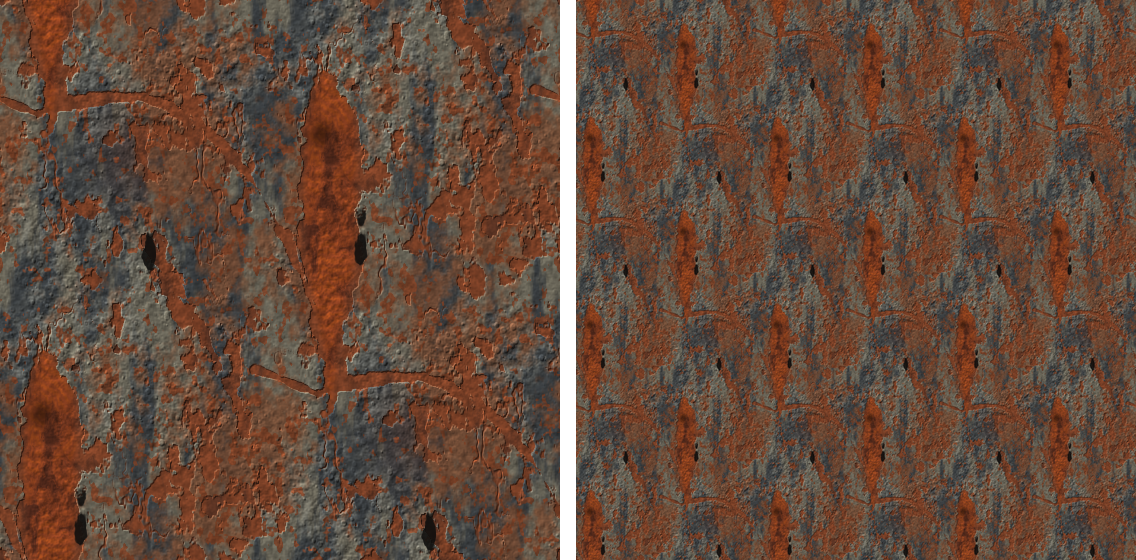
Left, the tile; right, the same tile 3 across and 3 down.
A WebGL 2 fragment shader for this texture:

```glsl
#version 300 es
precision highp float;
// Weathered metal: peeling olive and slate paint over ragged orange rust, tiling in half-drop.
uniform vec2 u_resolution;
out vec4 fragColor;

float hash(vec2 c, float seed) {
  vec3 q = fract(c.xyx * vec3(.1031, .1030, .0973) + seed * .317);
  q += dot(q, q.yzx + 33.33);
  return fract((q.x + q.y) * q.z);
}

// Half-drop wrapping: cell (x, y) equals (x + n/2, y + n/2); n must be even.
vec2 wrapCell(vec2 c, vec2 n) {
  c -= floor(2.0 * c.y / n.y) * n * .5;
  return vec2(mod(c.x, n.x), c.y);
}

// Offset from a centre to the nearest half-drop copy.
vec2 fold(vec2 p, vec2 centre) {
  vec2 d = p - centre;
  d -= .5 * floor(2.0 * d.x + .5);
  d.y -= floor(d.y + .5);
  return d;
}

float noise(vec2 p, vec2 n, float seed) {
  vec2 c = floor(p * n), f = fract(p * n), e = vec2(1, 0);
  f = f * f * (3.0 - 2.0 * f);
  float low = mix(hash(wrapCell(c, n), seed), hash(wrapCell(c + e, n), seed), f.x);
  float high = mix(hash(wrapCell(c + e.yx, n), seed), hash(wrapCell(c + e.xx, n), seed), f.x);
  return mix(low, high, f.y);
}

float fbm(vec2 p, vec2 n, int octaves, float seed) {
  float sum = 0.0, amp = .5, total = 0.0;
  for (int i = 0; i < octaves; i++) {
    sum += amp * noise(p, n, seed + float(i));
    total += amp;
    amp *= .58;
    n *= 2.0;
  }
  return sum / total;
}

// Scattered round paint blisters.
float blisters(vec2 p, vec2 n, float seed) {
  vec2 c = floor(p * n), f = fract(p * n);
  float h = 0.0;
  for (int k = 0; k < 9; k++) {
    vec2 o = vec2(k % 3, k / 3) - 1.0, id = wrapCell(c + o, n);
    vec2 centre = o + vec2(hash(id, seed), hash(id, seed + 1.0));
    float r = .9 * hash(id, seed + 2.0) - .4;
    h = max(h, smoothstep(0.0, .25, r - length(f - centre)));
  }
  return h;
}

float zone(vec2 p, vec2 centre, vec2 radius) {
  vec2 d = fold(p, centre) / radius;
  return exp(-dot(d, d));
}

// Long vertical bare strip: wide body, thin stem, tapered ends.
float trunk(vec2 p) {
  vec2 d = fold(p, vec2(.59, .58));
  float body = smoothstep(-.25, 0.0, d.y) * (1.0 - smoothstep(.18, .31, d.y));
  float ends = smoothstep(.24, .42, abs(d.y));
  return .018 + .037 * body - .04 * ends - abs(d.x + .03 * smoothstep(.2, .4, d.y));
}

// Arching scrape that falls away to the right.
float arch(vec2 p, float lift) {
  vec2 d = fold(p, vec2(.315, .7));
  float t = (d.x + .25) / .508;
  float slope = (.143 - 1.58 * t * t) / .508;
  float curve = .098 + lift + .143 * t - .527 * t * t * t;
  return abs(d.y - curve) / sqrt(1.0 + slope * slope);
}

// Broken diagonal scar, curved along its length.
float scar(vec2 p) {
  vec2 d = fold(p, vec2(.38, .34));
  float s = clamp(.5 - d.y / .49, 0.0, 1.0);
  return .005 - .8 * abs(d.x + .13 - .35 * s + .117 * s * s) - max(abs(d.y) - .235, 0.0);
}

float spur(vec2 p) {
  vec2 d = fold(p, vec2(.51, .32)), along = vec2(.055, -.022);
  float t = clamp(dot(d, along) / dot(along, along), -1.0, 1.0);
  return .006 - length(d - along * t);
}

float rustZone(vec2 p) {
  return zone(p, vec2(.87, .58), vec2(.09, .27));
}

// Signed field in canvas units, positive where rust is bare.
float rustField(vec2 p) {
  float ragged = fbm(p, vec2(30, 24), 5, 3.0) - .5;
  float flakes = (fbm(p, vec2(24, 16), 5, 11.0) - .66 + .08 * rustZone(p)) * .06;
  float patchy = noise(p, vec2(8, 6), 19.0);
  float cracks = .0018 - .1 * abs(fbm(p, vec2(14, 8), 5, 23.0) - .5) - .02 * max(patchy - .3, 0.0);
  float bare = max(trunk(p) + ragged * .05, .009 - arch(p, 0.0) + ragged * .035);
  bare = max(bare, scar(p) + ragged * .06);
  bare = max(bare, spur(p) + ragged * .02);
  return max(bare, max(flakes, cracks));
}

float rustMask(vec2 p) {
  return smoothstep(-.0015, .0015, rustField(p));
}

float height(vec2 p, float rust, float crust) {
  float grit = fbm(p, vec2(72), 3, 31.0) * (.65 + 1.1 * crust);
  float lumps = blisters(p, vec2(76, 64), 41.0) * (.15 + .35 * crust);
  return (1.0 - rust) * (.4 + lumps) + grit * mix(1.0, .7, rust);
}

float hole(vec2 p, vec2 centre, vec2 radius, float ragged) {
  return 1.0 - smoothstep(.85, 1.1, length(fold(p, centre) / radius) + ragged * 2.0);
}

void main() {
  vec2 p = gl_FragCoord.xy / u_resolution;
  float broad = fbm(p, vec2(10, 6), 5, 51.0), streak = fbm(p, vec2(24, 6), 5, 61.0);
  float fine = fbm(p, vec2(48, 40), 4, 71.0), ragged = fbm(p, vec2(28, 24), 4, 81.0) - .5;
  float blue = zone(p, vec2(.5, .83), vec2(.06, .2)) + .7 * zone(p, vec2(.4, .6), vec2(.06, .08));
  float crust = smoothstep(.42, .62, fbm(p, vec2(10, 8), 5, 91.0) + .15 * zone(p, vec2(.7, .93), vec2(.1, .15)));

  // Paint: olive with slate streaks, pale crust, plum shade and brown stain.
  vec3 paint = mix(vec3(.4, .385, .335), vec3(.215, .23, .24), smoothstep(.41, .6, streak + .2 * blue));
  paint = mix(paint, vec3(.43, .43, .4), .6 * crust * smoothstep(.4, .6, fine));
  paint = mix(paint, vec3(.27, .2, .18), .75 * zone(p, vec2(.25, .73), vec2(.07, .09)));
  float stain = smoothstep(.42, .68, broad + .15 * rustZone(p) - .16 * blue + .5 * (fine - .5));
  paint = mix(paint, vec3(.44, .28, .19), .85 * stain);
  paint = mix(paint, vec3(.46, .23, .13), .8 * smoothstep(.64, .72, fbm(p, vec2(72, 56), 3, 121.0) + .08 * stain));

  // Rust: mottled grain with rings about a knot, dustier away from the broad strip.
  vec2 knot = fold(p, vec2(.573, .76));
  float grain = fbm(p + .05 * vec2(broad, fine), vec2(32, 18), 5, 101.0);
  float rings = .5 + .5 * sin(length(knot * vec2(1.0, .75)) * 520.0 + 22.0 * grain);
  float body = smoothstep(0.0, .02, trunk(p));
  vec3 rustColour = mix(vec3(.3, .15, .1), vec3(.5, .23, .12), smoothstep(.28, .52, grain));
  rustColour = mix(rustColour, vec3(.43, .27, .19), .4 * (1.0 - body));
  rustColour = mix(rustColour, vec3(.64, .3, .09), body * rings * .45 * smoothstep(.42, .6, grain));
  rustColour *= 1.0 - .5 * zone(p, vec2(.573, .76), vec2(.02, .025));

  // Relief lit from the upper left.
  vec2 toLight = vec2(-.0017, .0019);
  float rust = rustMask(p), rustLit = rustMask(p + toLight);
  float slope = height(p, rust, crust) - height(p + toLight, rustLit, crust);
  vec3 colour = mix(paint, rustColour, rust);
  colour *= 1.0 + clamp(1.1 * slope, -.6, .55);
  colour *= .82 + .36 * fbm(p, vec2(128), 2, 111.0);

  // Dark scrape under the arch, and torn openings.
  float scrape = 1.0 - smoothstep(.002, .008, arch(p, -.035) + .02 * abs(ragged));
  colour *= 1.0 - .35 * scrape * zone(p, vec2(.23, .79), vec2(.08, .06));
  float torn = max(hole(p, vec2(.645, .57), vec2(.012, .035), ragged), hole(p, vec2(.268, .545), vec2(.01, .03), ragged));
  colour = mix(colour, vec3(.06, .055, .05), torn * .9);
  fragColor = vec4(clamp(colour, 0.0, 1.0), 1.0);
}
```
